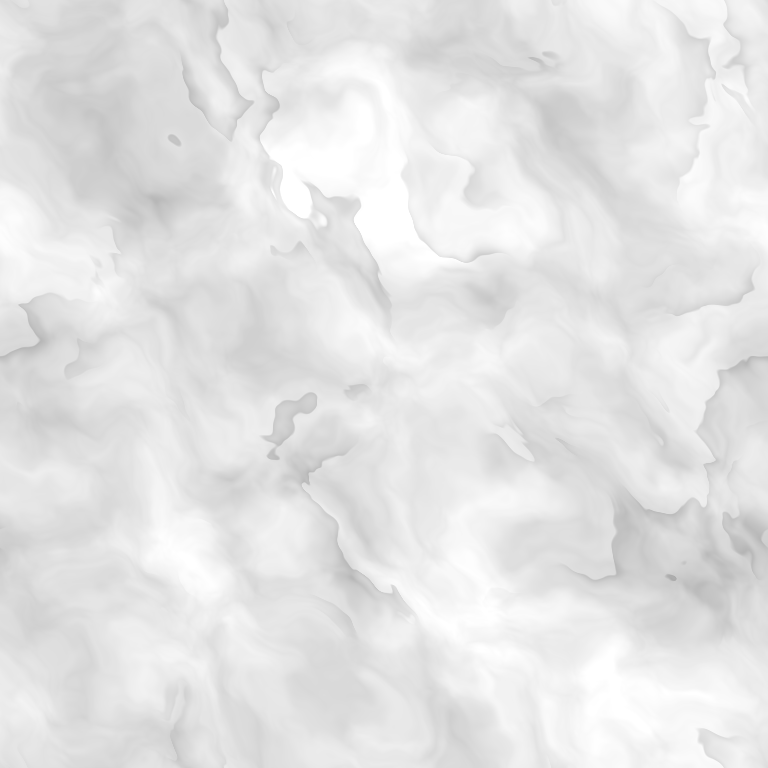
A WebGL 2 fragment shader for this texture:

```glsl
#version 300 es
precision highp float;
// Seamless white marble: soft cloudy greys drifting diagonally, with faint one-sided creases.

uniform vec2 u_resolution;
out vec4 fragColor;

// Cells per canvas: across the grain, along the grain
const vec2 BODY_FREQ = vec2(3.0, 2.0);
const vec2 WARP_FREQ = vec2(4.0, 3.0);
const vec2 PUFF_FREQ = vec2(5.0, 4.0);
const vec2 LEDGE_FREQ = vec2(3.0, 2.0);
const vec2 MASK_FREQ = vec2(3.0, 3.0);

const float GAIN = 0.5;
const float WARP_AMOUNT = 0.09;
const float BASE_TONE = 0.912;
const float BODY_CONTRAST = 0.155;
const float PUFF_CONTRAST = 0.14;
const float PUFF_MEAN = 0.38;
const float LEDGE_STEPS = 2.5;
const float LEDGE_SOFTNESS = 0.06;
const float LEDGE_DEPTH = 0.15;
const float TAU = 6.2831853;

uint scramble(uint h) {
    h ^= h >> 16;
    h *= 0x7feb352du;
    h ^= h >> 15;
    h *= 0x846ca68bu;
    return h ^ (h >> 16);
}

// Maps equivalent cells of the diagonal lattice to one representative.
// One canvas step in x or y moves the lattice by (+period.x, +-period.y).
vec2 wrapCell(vec2 cell, vec2 period) {
    cell -= period * floor((cell.y + 0.5) / period.y);
    float width = 2.0 * period.x;
    cell.x -= width * floor((cell.x + 0.5) / width);
    return cell;
}

float cornerSlope(vec2 cell, vec2 offset, vec2 period, uint seed) {
    uvec2 id = uvec2(wrapCell(cell, period) + 0.5);
    uint h = scramble(id.x + scramble(id.y + scramble(seed)));
    float angle = TAU * float(h >> 8) / 16777216.0;
    return dot(vec2(cos(angle), sin(angle)), offset);
}

// Gradient noise on axes turned by 45 degrees, periodic over the canvas
float noise(vec2 p, vec2 freq, uint seed) {
    vec2 q = vec2(p.x + p.y, p.x - p.y) * freq;
    vec2 cell = floor(q);
    vec2 f = q - cell;
    vec2 s = f * f * f * (f * (f * 6.0 - 15.0) + 10.0);
    vec2 e = vec2(1.0, 0.0);
    float a = cornerSlope(cell, f, freq, seed);
    float b = cornerSlope(cell + e.xy, f - e.xy, freq, seed);
    float c = cornerSlope(cell + e.yx, f - e.yx, freq, seed);
    float d = cornerSlope(cell + e.xx, f - e.xx, freq, seed);
    return mix(mix(a, b, s.x), mix(c, d, s.x), s.y);
}

float fbm(vec2 p, vec2 freq, int octaves, uint seed) {
    float sum = 0.0;
    float amplitude = 1.0;
    for (int i = 0; i < octaves; i++) {
        sum += amplitude * noise(p, freq, seed + uint(i) * 31u);
        amplitude *= GAIN;
        freq *= 2.0;
    }
    return sum;
}

// Rounded lobes separated by dark creases
float billow(vec2 p, vec2 freq, int octaves, uint seed) {
    float sum = 0.0;
    float amplitude = 1.0;
    for (int i = 0; i < octaves; i++) {
        float n = noise(p, freq, seed + uint(i) * 31u);
        sum += amplitude * sqrt(n * n + 0.0004);
        amplitude *= GAIN;
        freq *= 2.0;
    }
    return sum;
}

// Shadow that starts sharply at a contour and fades away on one side
float ledgeShadow(float height) {
    float t = fract(height);
    return smoothstep(0.0, LEDGE_SOFTNESS, t) * pow(1.0 - t, 3.0);
}

void main() {
    vec2 p = gl_FragCoord.xy / u_resolution;

    // Curl the clouds
    vec2 warp = vec2(fbm(p, WARP_FREQ, 4, 11u), fbm(p, WARP_FREQ, 4, 12u));
    vec2 w = p + WARP_AMOUNT * warp;

    // Broad clouds, puffy lobes and creased ledges
    float body = fbm(w, BODY_FREQ, 6, 3u);
    float puff = billow(w, PUFF_FREQ, 4, 4u) - PUFF_MEAN;
    float ledge = ledgeShadow(LEDGE_STEPS * fbm(w, LEDGE_FREQ, 5, 5u) + 0.37);
    float mask = smoothstep(-0.05, 0.4, fbm(p, MASK_FREQ, 3, 6u));

    float tone = BASE_TONE + BODY_CONTRAST * body + PUFF_CONTRAST * puff
               - LEDGE_DEPTH * ledge * mask;
    fragColor = vec4(vec3(clamp(tone, 0.0, 1.0)), 1.0);
}
```
